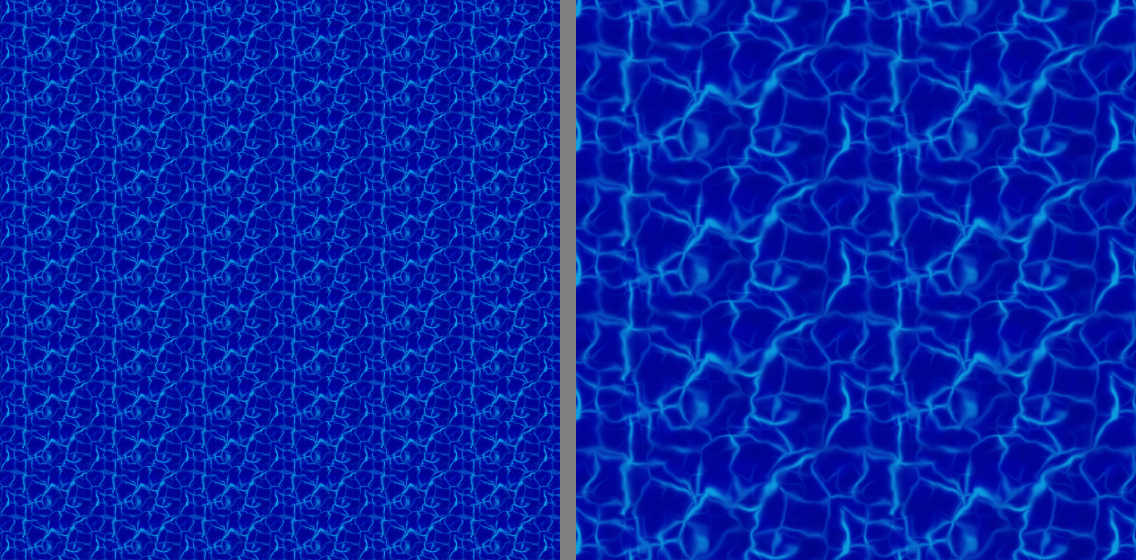
Left: the whole. Right: its middle third, enlarged.
This texture is drawn by a three.js fragment shader. Its source:

```glsl
#define REPEATS vec2(6.25, 12.5)
#define TILE vec2(2.0, 1.0)
#define VEIN_WIDTH 0.030
#define WEB_WIDTH 0.023
#define WEB_CELLS 3.0
#define WARP 0.10
#define DEEP_BLUE vec3(0.006, 0.010, 0.585)
#define LIGHT_CYAN vec3(0.05, 0.60, 0.87)

varying vec2 vUv;

float hash(vec2 p) {
  return fract(sin(dot(p, vec2(127.1, 311.7))) * 43758.5453);
}

// Value noise that wraps at the tile edges
float noise(vec2 p, float cells) {
  vec2 size = TILE * cells;
  vec2 i = floor(p * cells);
  vec2 f = fract(p * cells);
  f = f * f * (3.0 - 2.0 * f);
  float low = mix(hash(mod(i, size)), hash(mod(i + vec2(1.0, 0.0), size)), f.x);
  float high = mix(hash(mod(i + vec2(0.0, 1.0), size)), hash(mod(i + 1.0, size)), f.x);
  return mix(low, high, f.y);
}

vec2 wrapTile(vec2 d) {
  return d - TILE * floor(d / TILE + 0.5);
}

// Rounded core with a short soft tail
float softLine(float d, float width) {
  float falloff = 1.0 + d * d / (width * width);
  return 1.0 / (falloff * falloff);
}

// Bright strand between two points, repeated with the tile
float vein(vec2 p, vec2 a, vec2 b, float strength) {
  vec2 halfSpan = 0.5 * (b - a);
  vec2 d = wrapTile(p - 0.5 * (a + b));
  float along = clamp(dot(d, halfSpan) / dot(halfSpan, halfSpan), -1.0, 1.0);
  return strength * softLine(length(d - halfSpan * along), VEIN_WIDTH);
}

// Thin net along the borders of scattered cells
float web(vec2 p, float cells, float width) {
  vec2 q = p * cells;
  vec2 i = floor(q);
  float nearest = 9.0;
  float second = 9.0;
  for (int y = -1; y <= 1; y++) {
    for (int x = -1; x <= 1; x++) {
      vec2 c = i + vec2(float(x), float(y));
      vec2 id = mod(c, TILE * cells);
      vec2 seed = c + 0.1 + 0.8 * vec2(hash(id + 3.7), hash(id + 19.3));
      float d = length(q - seed);
      second = min(second, max(d, nearest));
      nearest = min(nearest, d);
    }
  }
  return softLine((second - nearest) / (2.0 * cells), width);
}

void main() {
  vec2 p = mod(vUv * REPEATS * TILE, TILE);

  // Ripple the strands
  vec2 ripple = vec2(noise(p, 6.0), noise(p + vec2(0.37, 0.61), 6.0)) - 0.5;
  vec2 fineRipple = vec2(noise(p, 14.0), noise(p + vec2(0.83, 0.29), 14.0)) - 0.5;
  vec2 w = p + WARP * (ripple + 0.4 * fineRipple);

  // Crossing strands around the bright node
  vec2 node = vec2(0.54, 0.90);
  float light = vein(w, node, vec2(0.58, 1.23), 0.75);
  light = max(light, vein(w, node, vec2(0.50, 0.52), 0.75));
  light = max(light, vein(w, node, vec2(0.25, 0.95), 0.65));
  light = max(light, vein(w, node, vec2(0.84, 0.87), 0.70));
  light = max(light, vein(w, vec2(0.20, 0.53), vec2(0.62, 0.36), 0.75));
  light = max(light, vein(w, vec2(0.17, 0.22), vec2(0.17, 0.50), 1.0));

  // Stepped diagonal strand
  vec2 bend = vec2(1.15, 0.66);
  vec2 fork = vec2(1.49, 0.57);
  vec2 rise = vec2(1.77, 0.85);
  light = max(light, vein(w, vec2(0.98, 0.44), bend, 0.85));
  light = max(light, vein(w, bend, fork, 0.9));
  light = max(light, vein(w, fork, rise, 1.0));
  light = max(light, vein(w, rise, vec2(2.17, 1.22), 0.95));

  // Side branch and small ring
  vec2 elbow = vec2(1.45, 0.25);
  light = max(light, vein(w, fork, elbow, 0.7));
  light = max(light, vein(w, elbow, vec2(1.80, 0.20), 0.7));
  light = max(light, vein(w, vec2(0.84, 0.87), vec2(1.06, 0.55), 0.6));
  float ring = abs(length(wrapTile(w - vec2(0.95, 0.30))) - 0.14);
  light = max(light, 0.65 * softLine(ring, VEIN_WIDTH));

  // Broken brightness and faint net between the strands
  light *= 0.45 + 0.9 * noise(p, 10.0);
  float broken = noise(p + 0.43, 8.0);
  light = max(light, (0.15 + 0.6 * broken) * web(w, WEB_CELLS, WEB_WIDTH));
  light += 0.3 * broken * broken * web(w + 0.17, 2.0 * WEB_CELLS, 0.6 * WEB_WIDTH);
  light += 0.3 * softLine(length(wrapTile(w - node)), 0.05);
  light = clamp(light, 0.0, 1.0);

  // Water colour: blue brightens before green
  float shade = noise(p, 7.0) + 0.6 * noise(p, 14.0) - 0.8;
  vec3 color = mix(DEEP_BLUE, LIGHT_CYAN, vec3(light, light, pow(light, 0.7)));
  color.b += 0.07 * shade * (1.0 - light);
  gl_FragColor = vec4(color, 1.0);
}
```
